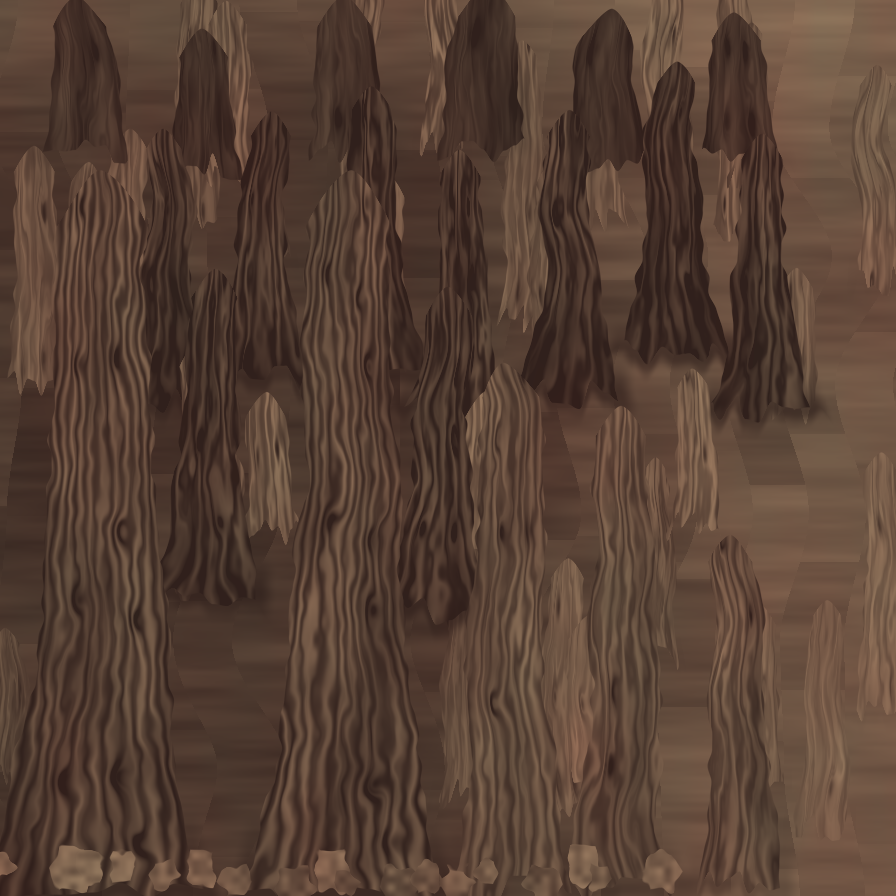
This texture is drawn by a Shadertoy shader. Its source:

```glsl
// Weathered bark strips: flared trunks and pale slivers layered over smeared wood.
// Each strip is a tapered distance shape carrying warped vertical ridges and knots.
// All layers share one tone value, which a brown ramp turns into colour.

const vec3 DEEP_BROWN = vec3(0.19, 0.125, 0.108);
const vec3 PALE_TAN = vec3(0.57, 0.445, 0.35);
const float TAU = 6.2832;

struct Strip {
    vec2 foot;        // centre of the lower end
    float halfWidth;
    float height;
    float flare;      // extra width at the roots
    float tone;       // 0 deep brown, 1 pale tan
    float grain;      // ridge contrast
    float seed;
};

float hash(vec2 p) {
    vec3 q = fract(p.xyx * 0.1031);
    q += dot(q, q.yzx + 33.33);
    return fract((q.x + q.y) * q.z);
}

float noise(vec2 p) {
    vec2 i = floor(p), f = fract(p);
    f = f * f * (3.0 - 2.0 * f);
    return mix(mix(hash(i), hash(i + vec2(1, 0)), f.x),
               mix(hash(i + vec2(0, 1)), hash(i + vec2(1, 1)), f.x), f.y);
}

float fbm(vec2 p) {
    return 0.55 * noise(p) + 0.29 * noise(p * 2.1 + 17.0) + 0.16 * noise(p * 4.3 + 31.0);
}

// Soft spot in some cells of a stretched grid
float knot(vec2 p, float seed) {
    vec2 cell = floor(p);
    vec2 centre = 0.35 + 0.3 * vec2(hash(cell + seed), hash(cell + seed + 9.0));
    vec2 d = (fract(p) - centre) * vec2(7.0, 6.0);
    return step(0.6, hash(cell + seed + 23.0)) * exp(-dot(d, d));
}

// Horizontal smears broken into uneven columns
float smearedWood(vec2 uv) {
    float column = floor(uv.x * 15.0 + 1.2 * noise(uv * vec2(3.0, 7.0)));
    float shift = hash(vec2(column, 3.0));
    float bands = fbm(vec2(uv.x * 5.0 + shift * 9.0, uv.y * 48.0 + shift * 5.0));
    float block = hash(vec2(column, floor(uv.y * 7.0 + shift * 4.0)));
    float base = mix(0.27, 0.62, smoothstep(0.4, 0.9, uv.x));
    base += 0.25 * smoothstep(0.82, 1.0, uv.y);
    return base + 0.34 * (bands - 0.5) + 0.15 * (block - 0.5);
}

// Tone of the ridged wood; x runs from -1 to 1 across the strip
float barkTone(float x, float y, float roots, Strip s) {
    float spot = knot(vec2(x * 1.2 + s.seed, y * 11.0), s.seed);
    float warp = fbm(vec2(x * 2.0 + s.seed * 3.7, y * 13.0)) - 0.5;
    float phase = x * s.halfWidth * 82.0 + 2.3 * warp + 0.7 * spot;
    float ridge = 0.5 + 0.5 * sin(TAU * phase);
    float fine = noise(vec2(phase * 5.0, y * 28.0 + s.seed));
    float wear = fbm(vec2(x * 1.7 + s.seed * 7.1, y * 7.0));
    float tone = s.tone + s.grain * (ridge - 0.5) * (0.35 + 1.2 * wear);
    tone += 0.4 * (wear - 0.5) + 0.2 * (fine - 0.5);
    return tone - 0.35 * spot - 0.13 * roots * s.flare - 0.1 * smoothstep(0.65, 1.0, abs(x));
}

void drawStrip(inout float tone, vec2 uv, float pixel, Strip s) {
    float t = (uv.y - s.foot.y) / s.height;
    if (t < -0.15 || t > 1.02) return;
    float roots = exp(-4.5 * max(t, 0.0));
    float lean = (hash(vec2(s.seed, 4.0)) - 0.5) * s.flare * s.halfWidth;
    float sway = 0.014 * (noise(vec2(uv.y * 13.0, s.seed)) - 0.5);
    float width = s.halfWidth * (1.0 - 0.3 * t + s.flare * roots);
    float x = (uv.x - s.foot.x - lean * roots - sway) / width;
    if (abs(x) > 1.5) return;

    float side = (1.0 - abs(x)) * width + 0.007 * (noise(vec2(uv.y * 55.0, s.seed + 5.0)) - 0.5);
    float top = (1.0 - t) * s.height - 0.9 * s.halfWidth * pow(abs(x), 1.6);
    float bottom = t * s.height + 0.035 * (noise(vec2(x * 4.0 + 8.0, s.seed)) - 0.5);
    float inside = min(side, min(top, bottom));

    // Dark crevice around flared roots
    float crevice = smoothstep(-0.025, -0.005, inside) * smoothstep(0.14, 0.0, abs(t));
    tone *= 1.0 - 0.7 * crevice * min(s.flare, 1.0);
    tone = mix(tone, barkTone(x, uv.y, roots, s), smoothstep(-pixel, pixel, inside));
}

// Pale pieces spread across the canvas, lighter to the right
void drawSlivers(inout float tone, vec2 uv, float pixel, float seed, float lowest, float highest) {
    for (float i = 0.0; i < 17.0; i++) {
        float a = hash(vec2(i, seed)), b = hash(vec2(i, seed + 1.0)), c = hash(vec2(i, seed + 2.0));
        vec2 foot = vec2((i + a) / 17.0, mix(lowest, highest, b));
        float paleness = 0.46 + 0.2 * foot.x + 0.24 * (c - 0.3);
        drawStrip(tone, uv, pixel, Strip(foot, 0.017 + 0.014 * c, 0.13 + 0.2 * a,
                  0.05, paleness, 0.12 + 0.3 * b, i + seed));
    }
}

// Small angular chips along the lower border
void drawChips(inout float tone, vec2 uv, float pixel) {
    for (float i = 0.0; i < 18.0; i++) {
        float a = hash(vec2(i, 71.0)), b = hash(vec2(i, 72.0));
        vec2 d = uv - vec2((i + a) / 18.0 * 0.75, 0.005 + 0.03 * b);
        float radius = 0.012 + 0.013 * a + 0.012 * (noise(d * 90.0 + i * 7.0) - 0.5);
        float inside = radius - max(abs(d.x) + 0.4 * abs(d.y), abs(d.y));
        float chip = 0.5 + 0.35 * b + 0.5 * (noise(uv * 110.0) - 0.5);
        tone = mix(tone, chip, smoothstep(-pixel, pixel, inside));
    }
}

void mainImage(out vec4 fragColor, in vec2 fragCoord) {
    vec2 uv = fragCoord / iResolution.xy;
    float pixel = 0.8 / iResolution.y;
    float tone = smearedWood(uv);

    drawSlivers(tone, uv, pixel, 40.0, 0.45, 0.85);
    // Smooth dark caps along the top
    for (float i = 0.0; i < 6.0; i++) {
        float a = hash(vec2(i, 11.0));
        vec2 foot = vec2(0.09 + 0.148 * i + 0.04 * (a - 0.5), 0.81 + 0.03 * a);
        drawStrip(tone, uv, pixel, Strip(foot, 0.034 + 0.014 * a, 0.15 + 0.05 * a, 0.1, 0.2, 0.05, i + 11.0));
    }
    // Dark flared trunks behind
    for (float i = 0.0; i < 7.0; i++) {
        float a = hash(vec2(i, 21.0)), b = hash(vec2(i, 22.0));
        vec2 foot = vec2(0.19 + 0.11 * i + 0.03 * (a - 0.5), 0.53 + 0.11 * b);
        drawStrip(tone, uv, pixel, Strip(foot, 0.025 + 0.009 * a, 0.27 + 0.07 * a, 0.9, 0.22, 0.36, i + 21.0));
    }
    drawSlivers(tone, uv, pixel, 50.0, 0.05, 0.42);
    for (float i = 0.0; i < 2.0; i++) {
        vec2 foot = vec2(0.235 + 0.26 * i, 0.34 - 0.02 * i);
        drawStrip(tone, uv, pixel, Strip(foot, 0.032, 0.36, 1.0, 0.24, 0.38, i + 31.0));
    }
    // Front trunks: slender on the right, broad on the left
    for (float i = 0.0; i < 3.0; i++) {
        vec2 foot = vec2(0.565 + 0.128 * i, 0.01);
        drawStrip(tone, uv, pixel, Strip(foot, 0.046 - 0.006 * i, 0.585 - 0.048 * i * i, 0.4, 0.5, 0.36, i + 61.0));
    }
    for (float i = 0.0; i < 2.0; i++) {
        vec2 foot = vec2(0.115 + 0.275 * i, 0.0);
        drawStrip(tone, uv, pixel, Strip(foot, 0.066 - 0.006 * i, 0.81, 0.9, 0.42, 0.46, i + 81.0));
    }
    drawChips(tone, uv, pixel);

    vec3 color = mix(DEEP_BROWN, PALE_TAN, clamp(tone, 0.0, 1.08));
    float olive = fbm(uv * vec2(14.0, 6.0)) - 0.5;
    color *= 1.0 + olive * vec3(-0.08, 0.08, 0.06);
    fragColor = vec4(color, 1.0);
}
```
